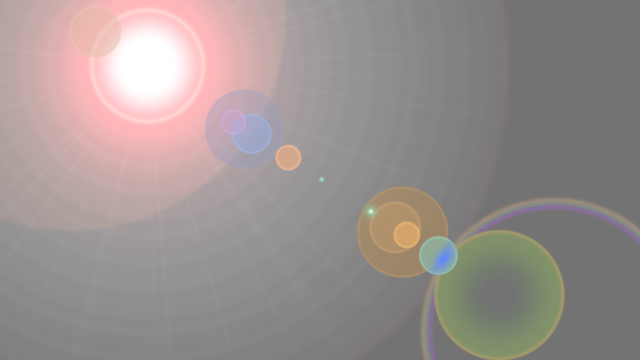
This background is drawn by a WebGL 2 fragment shader. Its source:

```glsl
#version 300 es
precision highp float;
// Lens flare: a pink-white sun with a grey halo and coloured ghosts along a diagonal axis.

#define SUN vec2(0.410, 0.817)
#define AXIS vec2(0.977, -0.637)
#define BACKDROP vec3(0.450)
#define HALO_RADIUS 1.0
#define RING_RADIUS 0.155
#define CORE_RADIUS 0.065
#define BLUSH_SIZE 0.25
#define WARM_RADIUS 0.597
#define IRIS_RADIUS 0.181
#define ARC_RADIUS 0.354
#define RAY_STRENGTH 0.016
#define GHOSTS 9

uniform vec2 u_resolution;
out vec4 fragColor;

// Position along the flare axis: 0 is the sun, 1 the green iris.
vec2 onAxis(float t) { return SUN + AXIS * t; }

float bell(float x, float width) { return exp(-x * x / (width * width)); }

// Filled disc from a distance to its centre, with a soft edge.
float disc(float d, float radius, float soft) {
    return 1.0 - smoothstep(radius - soft, radius + soft, d);
}

// Sun, halo, fine rays and the wide warm ghost.
vec3 sunlight(vec2 p, float soft) {
    vec2 v = p - SUN;
    float r = length(v);
    float angle = atan(v.y, v.x);
    vec3 col = BACKDROP;

    float halo = disc(r, HALO_RADIUS, 0.018);
    float bands = 0.004 * sin(r * 95.0) + 0.003 * sin(r * 163.0 + 1.0);
    col += halo * (0.025 + 0.25 * (1.0 - r) + bands) * vec3(1.02, 0.97, 0.99);
    col += vec3(0.022, 0.0, 0.010) * bell(r - HALO_RADIUS + 0.01, 0.015);

    float ray = pow(0.5 + 0.5 * sin(23.0 * angle + 2.0 * sin(5.0 * angle)), 70.0);
    ray += pow(0.5 + 0.5 * sin(17.0 * angle + 3.0 * sin(4.0 * angle + 1.0)), 200.0);
    col += RAY_STRENGTH * ray * halo * smoothstep(0.1, 0.3, r) * (1.0 - 0.6 * r);

    float warm = disc(length(p - onAxis(-0.218)), WARM_RADIUS, 0.008);
    col += warm * vec3(0.055, 0.025, 0.010);

    col += vec3(0.45, 0.035, 0.075) * bell(r, BLUSH_SIZE);
    col = mix(col, vec3(1.0), 1.0 - smoothstep(CORE_RADIUS, 0.165, r));
    col += vec3(0.10, 0.09, 0.06) * bell(r - RING_RADIUS, 0.007);
    return min(col, 1.0);
}

// Rainbow arc: tan outside, green between, violet inside.
vec3 rainbowArc(vec3 col, vec2 p) {
    float d = length(p - onAxis(1.156)) - ARC_RADIUS;
    col = mix(col, vec3(0.66, 0.58, 0.49), 0.75 * bell(d - 0.009, 0.008));
    col = mix(col, vec3(0.52, 0.60, 0.56), 0.60 * bell(d, 0.006));
    return mix(col, vec3(0.56, 0.43, 0.66), 0.75 * bell(d + 0.010, 0.007));
}

// Green iris with a grey hole and a yellow rim.
vec3 iris(vec3 col, vec2 p, float soft) {
    float d = length(p - onAxis(1.0));
    float q = d / IRIS_RADIUS;
    vec3 fill = mix(vec3(0.44, 0.47, 0.44), vec3(0.51, 0.58, 0.41), smoothstep(0.25, 0.9, q));
    fill = mix(fill, vec3(0.45), disc(d, 0.049, 0.004));
    fill = mix(fill, vec3(0.68, 0.62, 0.42), 0.85 * smoothstep(0.91, 0.99, q));
    return mix(col, fill, 0.92 * disc(d, IRIS_RADIUS, soft + 0.001));
}

// Flat discs: place holds axis position and radius, tint holds colour and opacity.
vec3 ghosts(vec3 col, vec2 p, float soft) {
    vec2 place[GHOSTS] = vec2[](
        vec2(-0.149, 0.072), vec2(0.275, 0.109), vec2(0.296, 0.056),
        vec2(0.244, 0.036), vec2(0.400, 0.036), vec2(0.725, 0.127),
        vec2(0.704, 0.072), vec2(0.737, 0.037), vec2(0.827, 0.054));
    vec4 tint[GHOSTS] = vec4[](
        vec4(0.87, 0.74, 0.65, 0.45), vec4(0.55, 0.60, 0.75, 0.30), vec4(0.60, 0.68, 0.88, 0.50),
        vec4(0.80, 0.65, 0.85, 0.40), vec4(0.88, 0.67, 0.54, 0.80), vec4(0.72, 0.55, 0.33, 0.50),
        vec4(0.80, 0.62, 0.42, 0.40), vec4(0.90, 0.68, 0.42, 0.65), vec4(0.55, 0.75, 0.68, 0.65));
    for (int i = 0; i < GHOSTS; i++) {
        float d = length(p - onAxis(place[i].x));
        float rim = bell(d - place[i].y + 0.003, 0.004);
        float cover = disc(d, place[i].y, soft);
        col = mix(col, tint[i].rgb + 0.04 * rim, cover * min(1.0, tint[i].a + 0.15 * rim));
    }
    return col;
}

// Small green glints and the slanted blue gleam inside the cyan disc.
vec3 glints(vec3 col, vec2 p, float soft) {
    float dotDist = length(p - onAxis(0.495));
    float starDist = length(p - onAxis(0.635));
    col = mix(col, vec3(0.60, 0.95, 0.82), 0.9 * bell(dotDist, 0.006));
    col = mix(col, vec3(0.55, 0.85, 0.68), 0.7 * bell(starDist, 0.016));
    col = mix(col, vec3(0.88, 1.0, 0.94), bell(starDist, 0.006));

    vec2 along = normalize(vec2(0.55, 0.83));
    vec2 v = p - onAxis(0.842);
    float gleam = bell(dot(v, along), 0.038) * bell(dot(v, vec2(along.y, -along.x)), 0.019);
    float cover = disc(length(p - onAxis(0.827)), 0.054, soft);
    return mix(col, vec3(0.38, 0.52, 1.0), 0.95 * gleam * cover);
}

void main() {
    vec2 p = gl_FragCoord.xy / u_resolution.y;
    float soft = 1.0 / u_resolution.y;
    vec3 col = sunlight(p, soft);
    col = rainbowArc(col, p);
    col = iris(col, p, soft);
    col = ghosts(col, p, soft);
    col = glints(col, p, soft);
    fragColor = vec4(col, 1.0);
}
```
